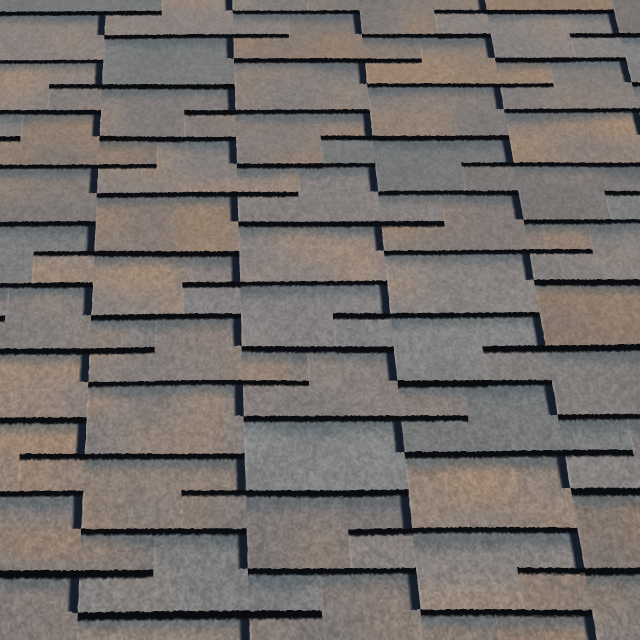
Write a Shadertoy shader that draws this texture.

```glsl
// Laminated roof shingles seen in mild perspective. Every column holds a slab, a T and an
// upturned T in a cycle of six rows, and each column sits one row below its left neighbour.
// Dark gaps fall under tabs and beside raised edges; mineral grain covers the surface.

const float VANISH_X = 0.290;      // x of the line on which columns stay upright
const float COLUMN_OFFSET = 0.63;
const float FAR_WIDTH = 0.1973;    // column width at the top of the canvas
const float WIDTH_GROWTH = 0.074;  // added column width at the bottom
const float ROW_ORIGIN = 73.29;
const float ROW_SCALE = 14.555;
const float CYCLE = 6.0;           // rows per cycle of three shapes
const float STEM_END = 0.60;       // right end of the T stem, in columns
const float FOOT_END = 0.42;       // overhang of the upturned T, in columns
const float SIDE_GAP = 0.052;      // width of the dark upright gaps, in columns
const float TAB_GAP = 0.125;       // least height of the dark gaps, in rows
const float TAB_GAP_SPREAD = 0.06;
const float EDGE_ROUGHNESS = 0.045;
const vec2 GRAIN_SCALE = vec2(76.0, 17.0);
const float GRAIN_STRENGTH = 0.30;
const int SAMPLES = 3;             // antialiasing samples per axis

const vec3 GREY = vec3(0.505, 0.482, 0.475);
const vec3 TAN = vec3(0.575, 0.495, 0.430);
const vec3 SLATE = vec3(0.475, 0.482, 0.482);
const vec3 BLUE_SHADE = vec3(0.345, 0.385, 0.410);
const vec3 TAB_SHADOW = vec3(0.035, 0.045, 0.060);
const vec3 SIDE_SHADOW = vec3(0.085, 0.115, 0.165);

float hash(vec2 p) {
    vec3 q = fract(p.xyx * vec3(0.1031, 0.1030, 0.0973));
    q += dot(q, q.yzx + 33.33);
    return fract((q.x + q.y) * q.z);
}

float noise(vec2 p) {
    vec2 i = floor(p), f = fract(p);
    f = f * f * (3.0 - 2.0 * f);
    return mix(mix(hash(i), hash(i + vec2(1, 0)), f.x),
               mix(hash(i + vec2(0, 1)), hash(i + vec2(1, 1)), f.x), f.y);
}

// Canvas point to (column, row), with rows counted downwards
vec2 toRoof(vec2 p) {
    float width = FAR_WIDTH + WIDTH_GROWTH * (1.0 - p.y);
    float column = (p.x - VANISH_X) / width + COLUMN_OFFSET;
    return vec2(column, ROW_ORIGIN - ROW_SCALE / width + 0.02 * column);
}

// Position of a row within the cycle: slab 0-1, T 2-3, upturned T 4-5
float cycleStep(vec2 cell) {
    return mod(cell.y - cell.x - 1.0, CYCLE);
}

// Identity of the shingle covering a roof point
vec2 shingleAt(vec2 roof) {
    vec2 cell = floor(roof);
    float f = roof.x - cell.x;
    float rowStep = cycleStep(cell);
    float cycle = floor((cell.y - cell.x - 1.0) / CYCLE);
    float jitter = 0.05 * (hash(cell + 71.0) - 0.5);
    float column = cell.x;
    if (rowStep == 3.0 && f > STEM_END + jitter) column += 1.0;
    if (rowStep == 4.0 && f < FOOT_END + jitter) column -= 1.0;
    return vec2(column, cycle * 3.0 + floor(rowStep * 0.5));
}

vec3 roofColour(vec2 p) {
    vec2 roof = toRoof(p);
    vec2 grainPos = roof * GRAIN_SCALE + 400.0;
    float fine = noise(grainPos);
    float coarse = noise(grainPos * 0.43 + 19.0);
    roof.y += EDGE_ROUGHNESS * (fine - 0.5) + 0.07 * (noise(roof * vec2(1.3, 0.6) + 50.0) - 0.5);
    roof.x += 0.12 * EDGE_ROUGHNESS * (coarse - 0.5);

    vec2 cell = floor(roof), f = fract(roof);
    vec2 id = shingleAt(roof);
    float tint = hash(id + 120.0);
    bool recessed = mod(cycleStep(cell), 2.0) == 0.0;

    // Shingle tint with blended patches of granules
    float patches = noise(roof * vec2(2.6, 0.9) + id * 7.3 + 200.0);
    vec3 colour = mix(SLATE, GREY, smoothstep(0.05, 0.45, tint));
    colour = mix(colour, TAN, smoothstep(0.45, 0.95, 0.6 * tint + 0.5 * patches));
    colour *= 0.93 + 0.10 * hash(id + 310.0) + 0.06 * patches;

    // Bluish band on the upper part of recessed rows
    float band = 1.0 - smoothstep(0.2, 0.68, f.y + 0.2 * (patches - 0.5));
    if (recessed) colour = mix(colour, BLUE_SHADE, 0.72 * band);

    // Grain, softer in the distance, and pale flush seams
    float grain = 0.7 * (fine - 0.5) + 0.45 * (coarse - 0.5);
    colour *= 1.0 + GRAIN_STRENGTH * mix(1.0, 0.5, p.y) * grain;
    if (shingleAt(roof - vec2(0.012, 0.0)) != id) colour *= 1.09;

    // Upright gap left of a raised edge
    float side = smoothstep(1.0 - SIDE_GAP - 0.015, 1.0 - SIDE_GAP + 0.012, f.x);
    if (recessed) colour = mix(colour, SIDE_SHADOW, side);

    // Gap below the tab of the row above
    vec2 above = shingleAt(roof - vec2(0.0, 1.0));
    float gap = TAB_GAP + TAB_GAP_SPREAD * hash(above + 33.0);
    float under = 1.0 - smoothstep(gap - 0.03, gap + 0.06, f.y);
    if (above != id) colour = mix(colour, TAB_SHADOW, under);
    return colour;
}

void mainImage(out vec4 fragColor, in vec2 fragCoord) {
    vec3 sum = vec3(0.0);
    for (int i = 0; i < SAMPLES * SAMPLES; i++) {
        vec2 offset = (vec2(i % SAMPLES, i / SAMPLES) + 0.5) / float(SAMPLES) - 0.5;
        sum += roofColour((fragCoord + offset) / iResolution.xy);
    }
    fragColor = vec4(sum / float(SAMPLES * SAMPLES), 1.0);
}
```
